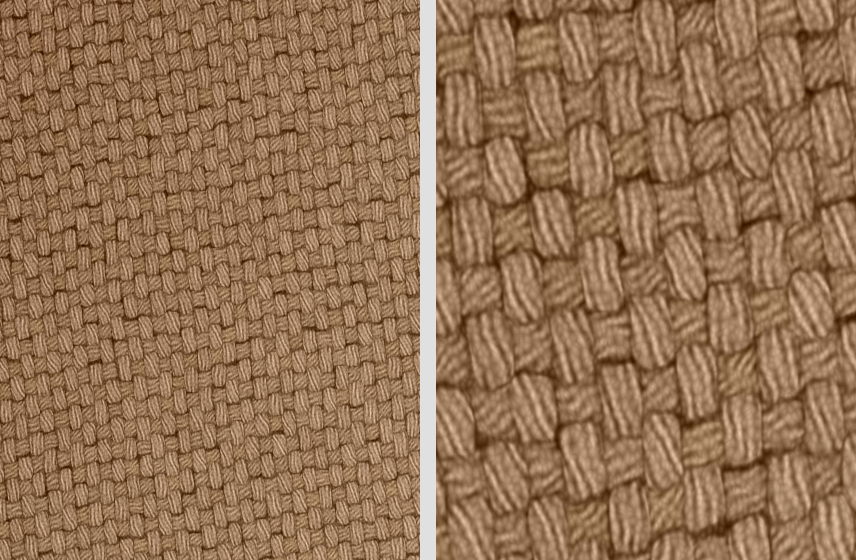
Left, the full canvas; right, a detail of the centre.
Write a WebGL 1 fragment shader that draws this texture.

```glsl
precision highp float;
// Coarse tan basket weave, slightly tilted: a checkerboard of upright and flat
// yarn floats. Each float is a rough rounded block with its own offset, size,
// twist and tone; upright ones lie over flat ones, with broken dark gaps.

uniform vec2 u_resolution;

const vec2 TILES = vec2(31.0, 28.0);        // floats across and down the canvas
const float ASPECT = 0.75;                  // width over height of the cloth
const float ROW_TILT = 0.16;                // rise of the rows to the right
const float COLUMN_TILT = 0.10;             // lean of the columns to the left
const vec2 TALL_HALF = vec2(0.56, 0.66);    // half sizes, in tiles
const vec2 FLAT_HALF = vec2(0.62, 0.47);
const float SIZE_SPREAD = 0.16;             // variation of the half sizes
const float JITTER = 0.18;                  // random offset of each float
const float EDGE = 0.20;                    // softness of a float's rim
const float STRANDS = 1.9;                  // yarn waves per half width
const float STRAND_DEPTH = 0.135;
const float TONE_SPREAD = 0.04;             // tone variation between floats
const float FUZZ_SCALE = 6.5;               // fibre cells per tile
const float FUZZ_DEPTH = 0.20;
const float GAP_TONE = -0.25;
const float TALL_TONE = 0.092;
const float FLAT_TONE = 0.058;
const vec3 TAN = vec3(0.56, 0.43, 0.31);
const vec3 RUST_TINT = vec3(0.012, -0.006, 0.0);
const vec3 OCHRE_TINT = vec3(0.004, 0.002, -0.018);
const float TAU = 6.2831853;

float hash(vec2 p) {
  return fract(sin(dot(p, vec2(127.1, 311.7))) * 43758.545);
}

vec2 hash2(vec2 p) {
  return vec2(hash(p), hash(p + 57.3));
}

// Distance to the nearest scattered point
float cellular(vec2 p) {
  vec2 cell = floor(p);
  float nearest = 2.0;
  for (int j = -1; j <= 1; j++) {
    for (int i = -1; i <= 1; i++) {
      vec2 id = cell + vec2(float(i), float(j));
      nearest = min(nearest, distance(p, id + hash2(id)));
    }
  }
  return nearest;
}

// Slow bending of the threads plus small rough wobbles
vec2 warp(vec2 p) {
  vec2 bend = vec2(sin(p.y * 0.55 + 1.3 * sin(p.x * 0.23)),
                   sin(p.x * 0.47 + 1.1 * sin(p.y * 0.31)));
  vec2 rough = vec2(sin(p.y * 5.3 + 2.1 * sin(p.x * 2.9)),
                    sin(p.x * 6.1 + 2.3 * sin(p.y * 3.7)));
  return 0.08 * bend + 0.025 * rough;
}

// Radius in a rounded box that spans -1 to 1
float boxRadius(vec2 q) {
  vec2 s = q * q;
  return sqrt(sqrt(dot(s, s)));
}

// Twisted strands, slanted and uneven along their length
float strands(float across, float along, float slant, float seed) {
  float wave = across + slant * along + 0.05 * sin(along * 4.0 + seed * 9.0);
  float ridge = sin(TAU * (STRANDS * wave + seed));
  return ridge * (0.75 + 0.45 * sin(along * 3.0 + across * 4.0 + seed * 37.0));
}

void main() {
  vec2 canvas = gl_FragCoord.xy / u_resolution;
  vec2 p = vec2(canvas.x * ASPECT, canvas.y);
  vec2 weave = p + vec2(COLUMN_TILT * p.y, -ROW_TILT * p.x);
  weave *= TILES / vec2(ASPECT, 1.0);
  weave += warp(weave);
  float edge = max(EDGE, 3.0 * TILES.y / u_resolution.y);

  // Gaps deepen and fade along their length
  float depth = 0.85 + 0.25 * sin(weave.x * 2.3 + 2.0 * sin(weave.y * 1.7));
  float flatTone = GAP_TONE * depth;
  float tallTone = flatTone;

  // Gather the floats that reach this point
  float flatCover = 0.0;
  float tallCover = 0.0;
  float shadow = 0.0;
  float ochre = 0.0;
  for (int j = -1; j <= 1; j++) {
    for (int i = -1; i <= 1; i++) {
      vec2 id = floor(weave) + vec2(float(i), float(j));
      vec2 offset = weave - id - 0.5 - JITTER * (hash2(id) - 0.5);
      vec2 size = 1.0 + SIZE_SPREAD * (hash2(id + 23.9) - 0.5);
      float seed = hash(id + 13.7);
      float vary = TONE_SPREAD * (hash(id + 31.9) - 0.5);
      bool upright = mod(id.x + id.y, 2.0) < 0.5;
      vec2 q = offset / (size * (upright ? TALL_HALF : FLAT_HALF));
      float r = boxRadius(q);
      float cover = 1.0 - smoothstep(1.0 - edge, 1.0 + 0.2 * edge, r);
      if (upright) {
        float slant = mix(-0.15, 0.75, hash(id + 5.1));
        float tone = TALL_TONE + vary - 0.09 * r * r
                   + STRAND_DEPTH * strands(q.x, q.y, slant, seed);
        tallTone = mix(tallTone, tone, cover);
        tallCover = max(tallCover, cover);
        shadow = max(shadow, 1.0 - smoothstep(0.85, 1.22, r));
      } else {
        float slant = -mix(0.1, 0.9, hash(id + 5.1));
        float tone = FLAT_TONE + vary - 0.08 * r * r
                   + 0.7 * STRAND_DEPTH * strands(q.y, q.x, slant, seed);
        flatTone = mix(flatTone, tone, cover);
        flatCover = max(flatCover, cover);
        ochre = max(ochre, cover * smoothstep(0.4, 1.0, seed));
      }
    }
  }

  // Upright floats shade and cover the flat ones
  float under = flatTone - 0.12 * depth * shadow * flatCover;
  float tone = mix(under, tallTone, tallCover);

  // Fibre fuzz, then the slow fall of light over the cloth
  tone += FUZZ_DEPTH * (0.45 - cellular(weave * FUZZ_SCALE));
  tone += 0.05 * (canvas.x - 0.5) - 0.04 * (canvas.y - 0.5);

  float rust = (1.0 - canvas.x) * canvas.y;
  vec3 colour = TAN + tone + RUST_TINT * rust
              + OCHRE_TINT * ochre * (1.0 - tallCover);
  gl_FragColor = vec4(clamp(colour, 0.0, 1.0), 1.0);
}
```
